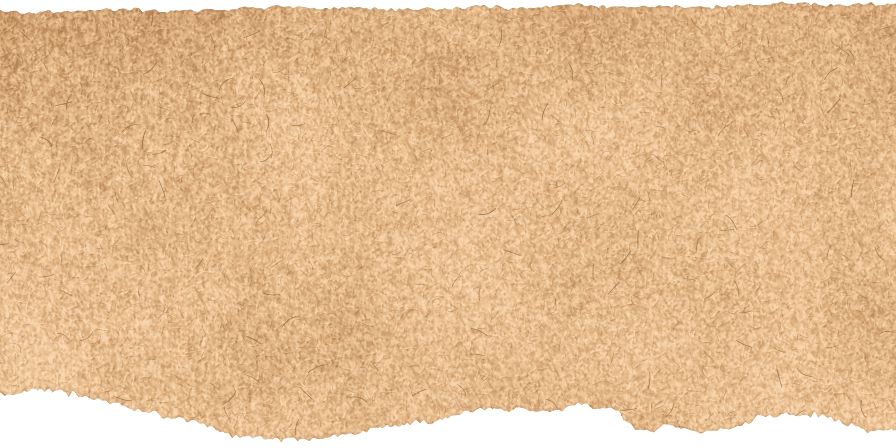
Write a Shadertoy shader that draws this texture.

```glsl
const vec3 DARK_KRAFT = vec3(0.78, 0.59, 0.40);
const vec3 LIGHT_KRAFT = vec3(0.96, 0.82, 0.66);
const vec3 WARM_BOW = vec3(0.4, 0.2, 0.0);
const vec3 HAIR_BROWN = vec3(0.50, 0.35, 0.19);
const vec3 BACKDROP = vec3(1.0);

vec3 hash3(vec2 p) {
    vec3 q = fract(p.xyx * vec3(0.1031, 0.1030, 0.0973));
    q += dot(q, q.yxz + 33.33);
    return fract((q.xxy + q.yzz) * q.zyx);
}

float noise(vec2 p) {
    vec2 cell = floor(p), f = fract(p);
    f = f * f * (3.0 - 2.0 * f);
    float low = mix(hash3(cell).x, hash3(cell + vec2(1, 0)).x, f.x);
    float high = mix(hash3(cell + vec2(0, 1)).x, hash3(cell + vec2(1, 1)).x, f.x);
    return mix(low, high, f.y);
}

// Noise centred on zero
float grain(vec2 p) {
    return noise(p) - 0.5;
}

vec2 turn(vec2 p, float angle) {
    float c = cos(angle), s = sin(angle);
    return vec2(c * p.x + s * p.y, c * p.y - s * p.x);
}

// Bent strands, one candidate per grid cell; halfLength is in cells
float fibres(vec2 p, float cells, float halfLength, float width, float density, float pixel) {
    vec2 q = p * cells, home = floor(q);
    float cover = 0.0;
    for (int j = -1; j <= 1; j++) {
        for (int i = -1; i <= 1; i++) {
            vec2 cell = home + vec2(i, j);
            vec3 place = hash3(cell + 17.0);
            vec3 kind = hash3(cell + 91.0);
            vec2 d = turn(q - cell - place.xy, 6.2832 * place.z);
            d.y += (kind.z - 0.5) * 1.7 * d.x * d.x;
            float reach = halfLength * mix(0.3, 1.0, kind.y);
            float dist = length(vec2(max(abs(d.x) - reach, 0.0), d.y)) / cells;
            float strand = 1.0 - smoothstep(width - 0.5 * pixel, width + 0.5 * pixel, dist);
            cover = max(cover, strand * step(kind.x, density) * mix(0.4, 1.0, kind.y));
        }
    }
    return cover;
}

// Bright strand minus its cast shadow, lit from the upper left
float relief(vec2 p, float cells, float pixel) {
    float lit = fibres(p, cells, 0.6, 0.0011, 0.85, pixel);
    float shade = fibres(p + vec2(-0.0024, 0.0032), cells, 0.6, 0.0011, 0.85, pixel);
    return lit - shade;
}

// Ragged offset of a torn edge, with small sharp notches
float tear(float x, float seed) {
    float notch = abs(grain(vec2(x * 55.0, seed + 5.0)));
    return 0.016 * grain(vec2(x * 14.0, seed)) + 0.016 * (notch - 0.2)
         + 0.010 * grain(vec2(x * 110.0, seed + 9.0));
}

float bottomEdge(float x) {
    float y = 0.123 - 0.106 * smoothstep(0.08, 0.68, x);
    y += 0.072 * smoothstep(0.66, 1.20, x);
    y -= 0.046 * smoothstep(1.34, 1.46, x);
    y += 0.025 * smoothstep(1.58, 1.72, x);
    y -= 0.036 * smoothstep(1.80, 2.00, x);
    return y + tear(x, 3.0);
}

float topEdge(float x) {
    return 0.975 + 0.008 * x + 0.6 * tear(x, 40.0);
}

// Slow stains, darker towards the top
float stains(vec2 p) {
    float tone = 0.30 * grain(p * vec2(3.0, 4.0) + 7.0) + 0.20 * grain(p * vec2(9.0, 6.0));
    return tone + 0.06 - 0.24 * smoothstep(0.62, 1.0, p.y);
}

// Pulp grain with faint upright ribs, strongest on the left
float pulp(vec2 p) {
    float ribs = grain(p * vec2(190.0, 45.0) + 3.0) * mix(0.36, 0.14, smoothstep(0.3, 1.5, p.x));
    float fine = grain(turn(p, 0.5) * vec2(215.0, 180.0) + 300.0);
    float coarse = grain(turn(p, 0.9) * vec2(95.0, 80.0) + 150.0);
    return 0.82 * fine + 0.34 * coarse + ribs;
}

vec3 paper(vec2 p, float pixel) {
    float tone = 0.52 + stains(p) + pulp(p);
    tone += 0.30 * relief(p, 46.0, pixel) + 0.26 * relief(turn(p, 0.6) + 5.0, 72.0, pixel);
    tone = clamp(tone, -0.25, 1.12);
    vec3 color = mix(DARK_KRAFT, LIGHT_KRAFT, tone * (1.0 + WARM_BOW * (1.0 - tone)));

    // Dark hairs, short and long
    float fine = fibres(turn(p, 0.4) + 4.3, 42.0, 0.45, 0.0010, 0.42, pixel);
    float bold = fibres(p + 8.7, 20.0, 0.40, 0.0011, 0.30, pixel);
    return mix(color, HAIR_BROWN, max(0.32 * fine, 0.58 * bold));
}

void mainImage(out vec4 fragColor, in vec2 fragCoord) {
    float pixel = 1.0 / iResolution.y;
    vec2 p = fragCoord * pixel;

    // Signed depth inside the torn sheet
    float inside = min(p.y - bottomEdge(p.x), topEdge(p.x) - p.y);
    float sheet = smoothstep(-0.6 * pixel, 0.6 * pixel, inside);

    vec3 color = paper(p, pixel);
    color *= 1.0 - 0.07 * (1.0 - smoothstep(0.0, 0.008, inside));
    fragColor = vec4(mix(BACKDROP, color, sheet), 1.0);
}
```
